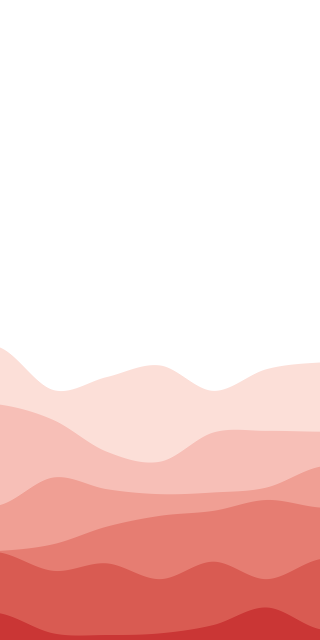
Reproduce this background procedurally as a Shadertoy shader.

```glsl
// Six stacked wavy hills under a white sky, pale coral at the back to deep red
// in front. Each ridge is a smooth Catmull-Rom curve through seven evenly
// spaced heights; the layers are painted from back to front.

const int LAST_KNOT = 6;

// Cubic through b and c, with a and d as outer neighbours
float catmullRom(float a, float b, float c, float d, float t) {
    float slopeB = 0.5 * (c - a);
    float slopeC = 0.5 * (d - b);
    float cubic = 2.0 * (b - c) + slopeB + slopeC;
    float square = 3.0 * (c - b) - 2.0 * slopeB - slopeC;
    return b + t * (slopeB + t * (square + t * cubic));
}

// Ridge height at x in 0..1; the end knots are repeated beyond the sides
float ridgeHeight(float knots[7], float x) {
    float position = clamp(x, 0.0, 1.0) * float(LAST_KNOT);
    int i = min(int(position), LAST_KNOT - 1);
    return catmullRom(knots[max(i - 1, 0)], knots[i], knots[i + 1],
                      knots[min(i + 2, LAST_KNOT)], position - float(i));
}

// Fills everything below the ridge, with an edge one pixel wide
vec3 paintHill(vec3 under, vec3 hillColor, float knots[7], vec2 uv, float pixel) {
    float depth = ridgeHeight(knots, uv.x) - uv.y;
    return mix(under, hillColor, clamp(depth / pixel + 0.5, 0.0, 1.0));
}

void mainImage(out vec4 fragColor, in vec2 fragCoord) {
    vec2 uv = fragCoord / iResolution.xy;
    float pixel = 1.0 / iResolution.y;

    // Sky
    vec3 color = vec3(1.0);

    // Hills, far to near
    color = paintHill(color, vec3(0.988, 0.873, 0.849),
        float[7](0.4570, 0.3906, 0.4108, 0.4290, 0.3893, 0.4232, 0.4336), uv, pixel);
    color = paintHill(color, vec3(0.970, 0.750, 0.718),
        float[7](0.3678, 0.3438, 0.2943, 0.2786, 0.3242, 0.3268, 0.3255), uv, pixel);
    color = paintHill(color, vec3(0.940, 0.623, 0.580),
        float[7](0.2109, 0.2539, 0.2357, 0.2279, 0.2305, 0.2383, 0.2708), uv, pixel);
    color = paintHill(color, vec3(0.902, 0.491, 0.448),
        float[7](0.1393, 0.1497, 0.1771, 0.1940, 0.2018, 0.2188, 0.2070), uv, pixel);
    color = paintHill(color, vec3(0.852, 0.358, 0.322),
        float[7](0.1367, 0.1081, 0.1198, 0.0951, 0.1224, 0.0951, 0.1263), uv, pixel);
    color = paintHill(color, vec3(0.793, 0.210, 0.208),
        float[7](0.0417, 0.0104, 0.0078, 0.0104, 0.0234, 0.0508, 0.0169), uv, pixel);

    fragColor = vec4(color, 1.0);
}
```
